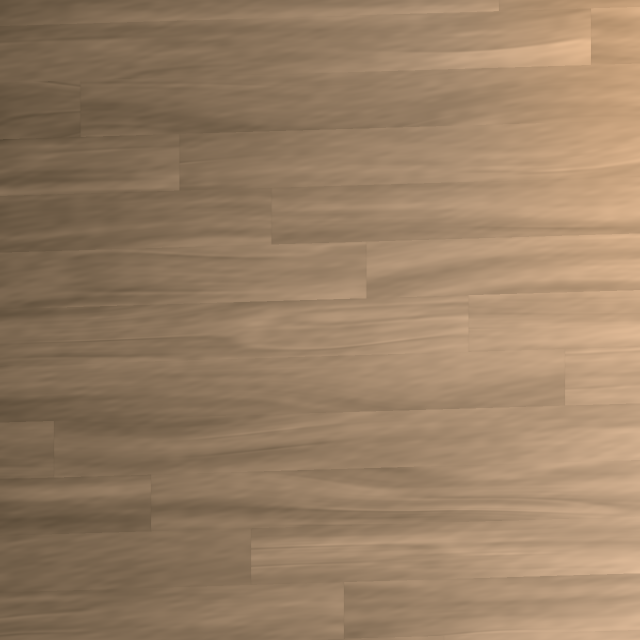
Give the GLSL for this texture, as a Shadertoy shader.

```glsl
// Brown wood plank floor lit from the right: long tilted rows whose end joints
// step sideways from row to row. Each plank carries its own stretched, warped
// noise grain with embossed creases, and a tone that picks the wood colour.

const vec3 DARK_WOOD = vec3(0.45, 0.375, 0.29);
const vec3 LIGHT_WOOD = vec3(0.80, 0.67, 0.545);
const vec3 WARM_GLOW = vec3(0.035, 0.005, -0.025);

const float ROW_HEIGHT = 0.0885;
const float ROW_PHASE = 0.46;       // shifts the rows down from the top edge
const float ROW_TILT = 0.03;        // rows rise to the right
const float PLANK_LENGTH = 0.96;
const float JOINT_START = -0.034;   // joint position in the top row
const float JOINT_STEP = 0.154;     // sideways step per row
const float JOINT_JITTER = 0.02;

const float SEAM_WIDTH = 0.0025;
const float ROW_SEAM_DEPTH = 0.012;
const float JOINT_DEPTH = 0.035;
const float PLANK_VARIATION = 0.10;
const vec2 BAND_SCALE = vec2(1.6, 19.0);
const float BAND_CONTRAST = 0.22;
const vec2 GRAIN_SCALE = vec2(2.3, 40.0);
const float GRAIN_WARP = 3.0;
const float GRAIN_CONTRAST = 0.72;
const float RELIEF_CONTRAST = 0.50;
const float CREASE_WIDTH = 0.07;
const float CREASE_CONTRAST = 0.24;
const float FINE_CONTRAST = 0.12;
const int SAMPLES = 2;              // per axis

float hash(vec2 p) {
    return fract(sin(dot(p, vec2(127.1, 311.7))) * 43758.5453);
}

float noise(vec2 p) {
    vec2 i = floor(p), f = fract(p);
    f = f * f * (3.0 - 2.0 * f);
    return mix(mix(hash(i), hash(i + vec2(1, 0)), f.x),
               mix(hash(i + vec2(0, 1)), hash(i + vec2(1, 1)), f.x), f.y);
}

float fbm(vec2 p) {
    float sum = 0.0, amplitude = 0.5;
    for (int i = 0; i < 4; i++) {
        sum += amplitude * noise(p);
        p = p * vec2(1.8, 1.9) + vec2(17.3, 9.1);
        amplitude *= 0.5;
    }
    return sum;
}

// Soft line of the seam width around zero distance
float seam(float distance) {
    return 1.0 - smoothstep(0.0, SEAM_WIDTH, abs(distance));
}

// Brightness falling off from the right edge, darkest at the upper left
float lighting(vec2 uv) {
    float across = 0.68 * uv.x + 0.26 * uv.x * uv.x;
    return across - 0.02 + 0.16 * (0.5 - uv.y) * (1.0 - uv.x);
}

// Wood tone relative to the lighting
float woodTone(vec2 uv) {
    // Plank layout
    float depth = 1.0 - uv.y + ROW_TILT * uv.x;
    float rowPos = depth / ROW_HEIGHT - ROW_PHASE;
    float row = floor(rowPos);
    float joint = JOINT_START + JOINT_STEP * row
                + JOINT_JITTER * (hash(vec2(row, 4.0)) - 0.5);
    float plankPos = (uv.x - joint) / PLANK_LENGTH;
    vec2 plank = vec2(row, floor(plankPos));
    vec2 offset = 40.0 * vec2(hash(plank + 3.7), hash(plank + 8.2));

    // Broad bands running across the planks
    vec2 p = vec2(uv.x, depth);
    float tone = BAND_CONTRAST * (noise(p * BAND_SCALE + 5.3) - 0.5);

    // Long grain bent into shallow waves
    vec2 g = p * GRAIN_SCALE + offset;
    g.y += GRAIN_WARP * (noise(p * vec2(2.6, 10.0) + offset) - 0.5);
    float grain = fbm(g);
    tone += GRAIN_CONTRAST * (grain - 0.47);

    // Embossed grain and thin creases, strong only in patches
    float patches = smoothstep(0.35, 0.8, noise(p * vec2(3.0, 14.0) + offset.yx));
    float relief = fbm(g + vec2(0.04, 0.2)) - grain;
    tone += RELIEF_CONTRAST * relief * (0.4 + 1.3 * patches);
    float crease = (noise(g * vec2(1.1, 0.8) + 31.7) - 0.5) / CREASE_WIDTH;
    tone += CREASE_CONTRAST * patches * crease * exp(-crease * crease);

    // Fine slanted fibres
    vec2 fibre = vec2(p.x * 40.0, p.y * 170.0 + p.x * 25.0);
    tone += FINE_CONTRAST * (noise(fibre) - 0.5);

    // Plank tone and seams
    tone += PLANK_VARIATION * (hash(plank + 1.3) - 0.5);
    float rowEdge = (rowPos - floor(rowPos + 0.5)) * ROW_HEIGHT;
    float endEdge = (plankPos - floor(plankPos + 0.5)) * PLANK_LENGTH;
    return tone - ROW_SEAM_DEPTH * seam(rowEdge) - JOINT_DEPTH * seam(endEdge);
}

void mainImage(out vec4 fragColor, in vec2 fragCoord) {
    vec2 uv = fragCoord / iResolution.xy;

    // Average several samples to smooth the plank edges
    float tone = 0.0;
    for (int i = 0; i < SAMPLES * SAMPLES; i++) {
        vec2 cell = vec2(i % SAMPLES, i / SAMPLES);
        vec2 shift = (cell + 0.5) / float(SAMPLES) - 0.5;
        tone += woodTone((fragCoord + shift) / iResolution.xy);
    }
    tone = lighting(uv) + tone / float(SAMPLES * SAMPLES);

    vec3 color = mix(DARK_WOOD, LIGHT_WOOD, tone);
    color += WARM_GLOW * smoothstep(0.65, 1.0, uv.x) * smoothstep(0.2, 1.0, uv.y);
    fragColor = vec4(clamp(color, 0.0, 1.0), 1.0);
}
```
